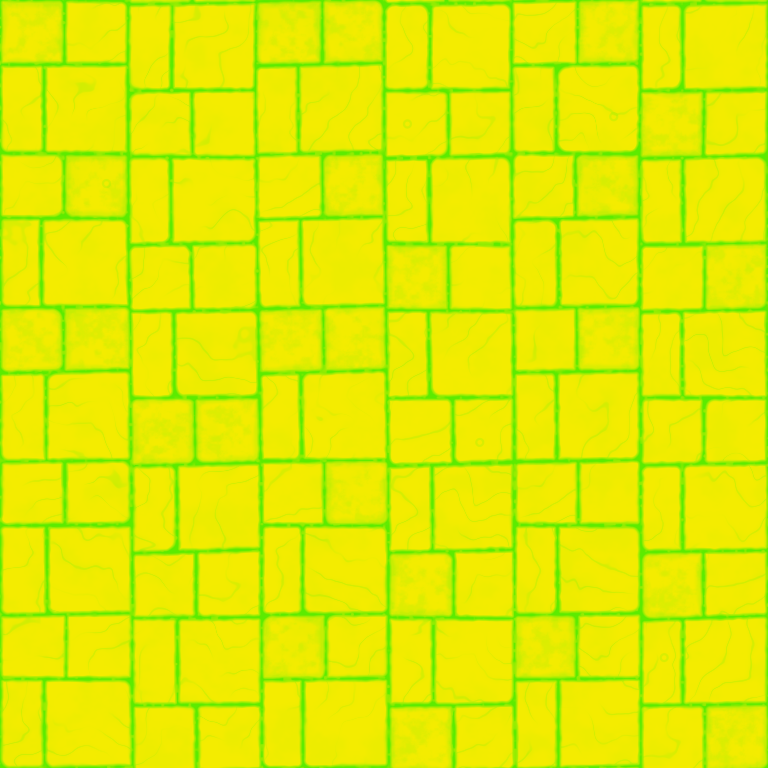
Reproduce this texture procedurally as a WebGL 2 fragment shader.

```glsl
#version 300 es
precision highp float;
// Yellow paving with green joints: 6 columns by 5 repeats of a four-slab block.
// Each block stacks a pair of small squares and a narrow + large pair; odd
// columns swap the order. Slabs are rounded boxes with veins or rough faces.
uniform vec2 u_resolution;
out vec4 outColor;

const vec2 GRID = vec2(6.0, 5.0);
const float JOINT_HALF = 0.0021;
const vec3 FACE = vec3(0.955, 0.925, 0.0);
const vec3 WORN = vec3(0.78, 0.93, 0.01);
const vec3 EDGE = vec3(0.64, 0.93, 0.01);
const vec3 JOINT = vec3(0.36, 0.92, 0.0);

float hash(vec2 p) {
    return fract(sin(dot(p, vec2(127.1, 311.7))) * 43758.5453);
}

float noise(vec2 p) {
    vec2 i = floor(p), f = fract(p);
    f = f * f * (3.0 - 2.0 * f);
    return mix(mix(hash(i), hash(i + vec2(1, 0)), f.x),
               mix(hash(i + vec2(0, 1)), hash(i + vec2(1, 1)), f.x), f.y);
}

float fbm(vec2 p) {
    float sum = 0.0, amp = 0.5;
    for (int i = 0; i < 4; i++) {
        sum += amp * noise(p);
        p = p * 2.03 + 17.3;
        amp *= 0.5;
    }
    return sum;
}

float roundBox(vec2 p, vec2 halfSize, float radius) {
    vec2 q = abs(p) - halfSize + radius;
    return length(max(q, 0.0)) + min(max(q.x, q.y), 0.0) - radius;
}

// Broken, wavering lines running along the given angle
float veins(vec2 p, float angle, float freq, float seed, float aa) {
    vec2 dir = vec2(cos(angle), sin(angle));
    vec2 q = vec2(dot(p, dir), dot(p, vec2(-dir.y, dir.x)));
    float warp = noise(q * vec2(28.0, 16.0) + seed) * 1.5
               + noise(q * vec2(95.0, 60.0) + seed) * 0.25;
    float v = q.y * freq + warp + seed;
    float dist = abs(fract(v) - 0.5) / freq;
    float strength = smoothstep(0.2, 0.65, noise(q * 22.0 + seed * 3.0));
    float line = 1.0 - smoothstep(0.0003, 0.0011 + aa, dist);
    float shade = 1.0 - smoothstep(0.0, 0.007, dist);
    return strength * (0.55 * line + 0.13 * shade);
}

void main() {
    vec2 uv = gl_FragCoord.xy / u_resolution;
    float aa = 0.7 / min(u_resolution.x, u_resolution.y);

    // Hand-laid drift of the columns, then tilt of each course
    vec2 pos = vec2(uv.x, 1.0 - uv.y);
    pos.x -= 0.05 * pos.x * (1.0 - pos.x) * (1.0 - pos.x) * smoothstep(0.1, 0.8, pos.y);
    pos.x += 0.0015 * (noise(uv * 9.0) - 0.5) * smoothstep(0.0, 0.05, uv.x);
    vec2 grid = pos * GRID;
    float column = floor(grid.x);
    float odd = mod(column, 2.0);
    float across = fract(grid.x);
    float tilt = noise(vec2(column * 7.3, pos.y * 10.0)) * 0.04 - 0.008;
    grid.y += tilt * (across - 0.5) - 0.022 * odd;
    float row = floor(grid.y);
    float down = fract(grid.y);

    // Find the slab within the block
    float courseSplit = mix(0.42, 0.567, odd);
    float lower = step(courseSplit, down);
    float small = abs(lower - (1.0 - odd));
    vec2 course = vec2(column, row * 2.0 + lower);
    float slabSplit = mix(0.34, 0.5, small) + 0.04 * (hash(course + 3.7) - 0.5);
    float right = step(slabSplit, across);
    vec2 lo = vec2(right * slabSplit, lower * courseSplit) / GRID;
    vec2 hi = vec2(mix(slabSplit, 1.0, right), mix(courseSplit, 1.0, lower)) / GRID;
    vec2 slab = course + vec2(right * 0.43, 0.17);
    float seed = hash(slab) * 40.0;

    // Slab outline with its own corners and ragged edge
    vec2 local = vec2(across, down) / GRID - 0.5 * (lo + hi);
    float cornerSeed = hash(slab + step(0.0, local) * vec2(5.1, 9.3));
    float radius = mix(0.002, 0.013, pow(cornerSeed, 3.0));
    float inset = JOINT_HALF + 0.0008 * (hash(slab + 8.1) - 0.5);
    float d = roundBox(local, 0.5 * (hi - lo) - inset, radius);
    d += 0.0014 * (noise(uv * 130.0) - 0.5) + 0.001 * (noise(uv * 45.0) - 0.5);

    // Face: rough mottling on some small slabs, veins on the others
    float rough = small * step(hash(slab + 2.9), 0.45);
    float large = (1.0 - small) * right;
    float largeAngle = mix(1.2, -0.28, step(0.55, hash(slab + 6.2)));
    float angle = mix(mix(1.33, 0.5, small), largeAngle, large);
    angle += 0.3 * (hash(slab + 4.4) - 0.5);
    vec2 grain = vec2(local.x, -local.y);
    float mottle = smoothstep(0.35, 0.75, fbm(uv * 85.0 + seed));
    float wear = mix(veins(grain, angle, 27.0, seed, aa), 0.5 * mottle, rough);
    wear += 0.16 * smoothstep(0.4, 0.75, fbm(uv * 30.0 + seed));

    // A rare ring-shaped pit
    vec2 pit = (vec2(hash(slab + 1.3), hash(slab + 7.7)) - 0.5) * 0.5 * (hi - lo);
    float ring = abs(length(local - pit) - 0.0045);
    wear += 0.6 * step(0.95, hash(slab + 5.5)) * (1.0 - smoothstep(0.0005, 0.0015 + aa, ring));

    // Green stain creeping in from the joints
    float reach = mix(0.004, 0.009, rough) * (0.5 + noise(uv * 40.0 + 9.0));
    wear += 0.75 * (1.0 - smoothstep(0.0, reach, -d));
    vec3 color = mix(FACE, WORN, clamp(wear, 0.0, 1.0));
    color = mix(color, EDGE, 1.0 - smoothstep(0.0, 0.0018 + aa, -d));

    // Joint filling with pale grit
    float grit = smoothstep(0.6, 0.95, noise(uv * 170.0 + 31.0));
    vec3 filling = mix(JOINT, EDGE, 0.75 * grit);
    color = mix(color, filling, smoothstep(-aa, 0.0012 + aa, d));
    outColor = vec4(color, 1.0);
}
```
